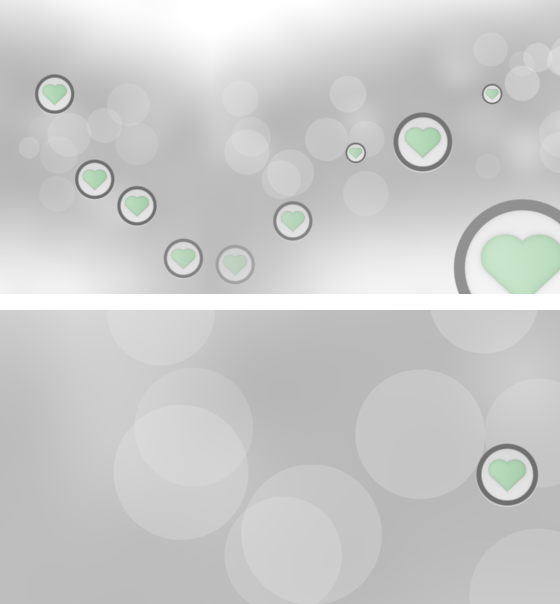
Top: the whole. Bottom: its middle third, enlarged.
Give the GLSL for this background, as a Shadertoy shader.

```glsl
const vec3 LEAF_DARK = vec3(0.64, 0.80, 0.66);
const vec3 LEAF_LIGHT = vec3(0.78, 0.90, 0.79);
const float PI = 3.14159;

vec2 hash2(vec2 p) {
    p = vec2(dot(p, vec2(127.1, 311.7)), dot(p, vec2(269.5, 183.3)));
    return fract(sin(p) * 43758.55);
}

float gradientNoise(vec2 p) {
    vec2 cell = floor(p), f = fract(p);
    vec2 u = f * f * (3.0 - 2.0 * f);
    vec2 e = vec2(0.0, 1.0);
    float a = dot(hash2(cell) * 2.0 - 1.0, f);
    float b = dot(hash2(cell + e.yx) * 2.0 - 1.0, f - e.yx);
    float c = dot(hash2(cell + e.xy) * 2.0 - 1.0, f - e.xy);
    float d = dot(hash2(cell + e.yy) * 2.0 - 1.0, f - e.yy);
    return mix(mix(a, b, u.x), mix(c, d, u.x), u.y);
}

// Coverage of a shape from its signed distance
float cover(float dist, float blur) {
    return 1.0 - smoothstep(-blur, blur, dist);
}

// Heart with its tip at the origin, about 1.1 high
float heartDistance(vec2 p) {
    p.x = abs(p.x);
    if (p.x + p.y > 1.0) return length(p - vec2(0.25, 0.75)) - 0.35355;
    vec2 toNotch = p - vec2(0.0, 1.0);
    vec2 toSide = p - 0.5 * max(p.x + p.y, 0.0);
    return sqrt(min(dot(toNotch, toNotch), dot(toSide, toSide))) * sign(p.x - p.y);
}

// Grey backdrop: wedge of light above, pale corners below
float backdrop(vec2 uv) {
    float side = abs(uv.x - 0.72);
    float wedge = smoothstep(0.48, 0.92, uv.y - 0.35 * side);
    float horizon = 0.40 + 0.10 * smoothstep(1.0, 1.9, uv.x);
    float floorGlow = smoothstep(horizon, 0.0, uv.y) * smoothstep(-0.1, 0.55, side);
    float corner = smoothstep(0.75, 1.05, uv.y) * smoothstep(1.2, 1.8, uv.x);
    float mottle = gradientNoise(uv * 3.5) + 0.5 * gradientNoise(uv * 7.0 + 9.0);
    return 0.73 + 0.26 * wedge + 0.22 * floorGlow + 0.08 * corner + 0.04 * mottle;
}

// Translucent discs gathered in three clusters; blur softens them
float bokeh(float shade, vec2 uv, float count, float seed, float size, float blur, float strength) {
    for (float i = 0.0; i < count; i++) {
        float cluster = mod(i, 3.0);
        vec2 place = hash2(vec2(i, seed));
        vec2 look = hash2(vec2(i, seed + 5.0));
        vec2 center = vec2(0.28 + 0.72 * cluster + 0.5 * (place.x - 0.5),
                           mix(0.25, 0.66, place.y) + 0.09 * cluster);
        float radius = size * mix(0.45, 1.25, look.x);
        float dist = length(uv - center) - radius;
        float alpha = strength * mix(0.25, 1.0, look.y) * (0.75 + 0.2 * cluster);
        float rim = 0.12 * cover(abs(dist + blur), blur * 1.5);
        shade = mix(shade, 0.94, alpha * (cover(dist, blur) + rim));
    }
    return shade;
}

// Ringed disc holding a heart
vec3 badge(vec3 color, vec2 uv, vec2 center, float radius, float alpha, float aa) {
    vec2 p = (uv - center) / radius;
    float blur = aa / radius;
    float large = smoothstep(0.06, 0.2, radius);
    float dist = length(p) - 1.0;
    float heart = heartDistance(vec2(p.x, p.y * 1.08 + 0.58));

    vec3 face = vec3(mix(0.88, 0.95, large) - 0.03 * p.y);
    face -= 0.08 * exp(-30.0 * abs(dist + 0.16));
    face -= 0.10 * exp(-30.0 * max(heart, 0.0));
    vec3 leaf = mix(LEAF_DARK, LEAF_LIGHT, clamp(0.4 + 0.45 * large - 0.5 * p.x, 0.0, 1.0));
    leaf -= 0.07 * exp(20.0 * min(heart, 0.0));
    face = mix(face, leaf, cover(heart, blur));

    vec3 ring = vec3(mix(0.43, 0.55, large));
    face = mix(ring, face, cover(dist + 0.16, blur));
    float glint = cover(length(p + vec2(0.0, 0.04)) - 1.01, blur);
    color = mix(color, vec3(0.93), 0.5 * alpha * glint);
    return mix(color, face, alpha * cover(dist, blur));
}

void mainImage(out vec4 fragColor, in vec2 fragCoord) {
    vec2 uv = fragCoord / iResolution.y;
    float aa = 1.0 / iResolution.y;

    float shade = backdrop(uv);
    shade = bokeh(shade, uv, 15.0, 2.0, 0.075, 0.06, 0.35);
    shade = bokeh(shade, uv, 27.0, 11.0, 0.065, aa, 0.30);
    vec3 color = vec3(min(shade, 1.0));

    // Badges swing along a sagging garland, fading at its lowest point
    for (float i = 0.0; i < 9.0; i++) {
        float turn = i * PI / 4.0;
        float odd = mod(i, 2.0);
        vec2 center = vec2(0.186 + 0.186 * i - 0.13 * sin(turn * 0.5),
                           0.39 + 0.29 * cos(turn) - 0.09 * sin(turn));
        center.y -= 0.2 * odd * max(cos(turn), 0.0);
        float radius = mix(0.067, 0.035 + 0.065 * odd, step(5.5, i));
        float alpha = 1.0 - 0.55 * exp(-(i - 4.0) * (i - 4.0));
        color = badge(color, uv, center, radius, alpha, aa);
    }
    color = badge(color, uv, vec2(1.777, 0.089), 0.233, 0.95, aa);

    fragColor = vec4(color, 1.0);
}
```
